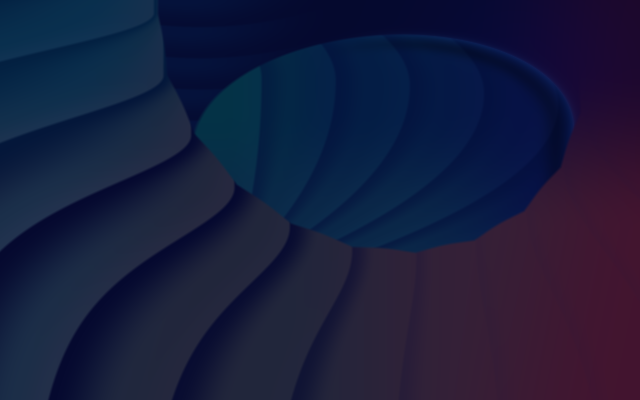
Write a Shadertoy shader that draws this background.

```glsl
const int RIDGES = 11;
const int BLADES = 5;
const float RIDGE_STEP = 0.297;              // angle between ridge tips
const float RIM_LAG = 0.157;                 // skew of the rim
const vec2 RIM_CENTER = vec2(0.927, 0.885);
const vec2 RIM_RADIUS = vec2(0.542, 0.527);
const vec2 MOUTH_CENTER = vec2(0.958, 0.656);
const vec2 MOUTH_RADIUS = vec2(0.476, 0.256);
const float MOUTH_TILT = 0.05;
const float EDGE = 0.0045;
const float BAND_SPACING = 0.078;

const vec3 TEAL = vec3(0.035, 0.185, 0.305);
const vec3 STEEL = vec3(0.105, 0.185, 0.290);
const vec3 SLATE = vec3(0.130, 0.148, 0.232);
const vec3 PLUM = vec3(0.205, 0.125, 0.215);
const vec3 WINE = vec3(0.260, 0.080, 0.185);
const vec3 NAVY = vec3(0.020, 0.035, 0.185);
const vec3 DEEP_TEAL = vec3(0.010, 0.125, 0.255);
const vec3 VIOLET = vec3(0.125, 0.085, 0.235);
const vec3 NIGHT = vec3(0.020, 0.035, 0.180);
const vec3 DUSK = vec3(0.105, 0.030, 0.155);
const vec3 BLADE_GREEN = vec3(0.015, 0.195, 0.275);
const vec3 BLADE_BLUE = vec3(0.015, 0.115, 0.270);
const vec3 BLADE_INDIGO = vec3(0.025, 0.065, 0.270);
const vec3 BLADE_FOOT = vec3(0.045, 0.160, 0.285);
const vec3 RIM_LIGHT = vec3(0.020, 0.060, 0.090);

// Ridge as x over y; the second value is its slope
vec2 ridge(float i, float y) {
    float angle = RIDGE_STEP * i;
    vec2 tip = RIM_CENTER - RIM_RADIUS * vec2(cos(angle), sin(angle - RIM_LAG));
    float sweep = 1.02 - 0.158 * i;
    float span = 0.156 + 0.0219 * i;
    float u = max(tip.y - y, 0.0) / span;
    float k = 1.0 + u * u;
    return vec2(tip.x - sweep * u * u / k, 2.0 * sweep * u / (k * k * span));
}

// Edge of an inner blade, in the same form
vec2 bladeEdge(float i, float y) {
    float v = 0.802 - 0.004 * i * i - y;
    float bend = v > 0.0 ? 0.29 + 0.82 * i : 4.3;
    return vec2(0.654 + 0.1854 * i - bend * v * v, 2.0 * bend * v);
}

float coverage(vec2 curve, float x) {
    return smoothstep(-EDGE, EDGE, (curve.x - x) / sqrt(1.0 + curve.y * curve.y));
}

float between(float a, float b, float x) {
    return clamp((x - a) / max(b - a, 0.02), 0.0, 1.0);
}

vec3 backdrop(vec2 p) {
    vec3 color = mix(NIGHT, DUSK, smoothstep(1.15, 1.6, p.x));
    color += vec3(0.01, 0.0, 0.05) * exp(-12.0 * dot(p - vec2(1.38, 0.8), p - vec2(1.38, 0.8)));
    float band = fract((p.y - 0.5 * pow(p.x - 0.5, 2.0)) / BAND_SPACING);
    float sheen = smoothstep(0.0, 0.8, band) * smoothstep(1.0, 0.9, band);
    float leftFade = 1.0 - smoothstep(0.45, 0.85, p.x);
    return color + vec3(0.0, 0.025, 0.035) * leftFade * (0.5 + sheen);
}

vec3 blades(vec2 p) {
    vec3 base = mix(BLADE_GREEN, BLADE_BLUE, smoothstep(0.55, 0.88, p.x));
    base = mix(base, BLADE_INDIGO, smoothstep(0.9, 1.4, p.x));
    base = mix(base, BLADE_FOOT, 0.85 * smoothstep(0.72, 0.45, p.y) * smoothstep(1.4, 0.95, p.x));
    vec3 color = base;
    for (int n = BLADES; n >= 0; n--) {
        float i = float(n);
        vec2 edge = bladeEdge(i, p.y);
        float t = between(bladeEdge(i - 1.0, p.y).x, edge.x, p.x);
        float shadow = n == 0 ? 0.0 : 0.5 * (1.0 - smoothstep(0.0, 0.45, t));
        vec3 blade = mix(base, vec3(0.01, 0.055, 0.23), shadow);
        blade += vec3(0.005, 0.012, 0.012) * smoothstep(0.5, 1.0, t);
        color = mix(color, blade, n == BLADES ? 1.0 : coverage(edge, p.x));
    }
    return color;
}

vec3 folds(vec2 p) {
    // Light and shadow colours across the folds
    vec3 lit = mix(TEAL, STEEL, smoothstep(0.9, 0.5, p.y));
    lit = mix(lit, SLATE, smoothstep(0.05, 0.6, p.x + 0.3 * (0.5 - p.y)));
    lit = mix(lit, PLUM, smoothstep(0.7, 1.2, p.x));
    lit = mix(lit, WINE, smoothstep(1.1, 1.6, p.x + 0.2 * (0.2 - p.y)));
    vec3 shade = mix(NAVY, DEEP_TEAL, smoothstep(0.4, 0.8, p.y - 0.4 * p.x));
    shade = mix(shade, VIOLET, smoothstep(0.75, 1.15, p.x));
    vec3 color = lit;
    for (int n = RIDGES; n >= 0; n--) {
        float i = float(n);
        vec2 edge = ridge(i, p.y);
        float t = between(ridge(i - 1.0, p.y).x, edge.x, p.x);
        float width = mix(0.75, 0.25, smoothstep(2.0, 8.0, i));
        float depth = 1.0 - 0.92 * smoothstep(4.0, 8.5, i);
        float shadow = depth * (1.0 - smoothstep(0.02, width, t));
        vec3 fold = mix(lit, shade, shadow);
        fold += vec3(0.025, 0.012, 0.018) * smoothstep(0.7, 1.0, t) * (1.0 - smoothstep(2.0, 6.0, i));
        color = mix(color, fold, n == RIDGES ? 1.0 : coverage(edge, p.x));
    }
    return color;
}

void mainImage(out vec4 fragColor, in vec2 fragCoord) {
    vec2 p = fragCoord / iResolution.y;
    p.x += 0.5 * (1.6 - iResolution.x / iResolution.y);
    vec3 back = backdrop(p);

    // Oval mouth lined with blades
    vec2 m = p - MOUTH_CENTER;
    m.y -= MOUTH_TILT * m.x;
    float mouth = length(vec2(m.x, max(m.y, 0.0)) / MOUTH_RADIUS) - 1.0;
    vec3 color = mix(back, blades(p), smoothstep(0.015, -0.015, mouth));
    float rimSide = smoothstep(0.75, 1.2, p.x);
    color *= 1.0 - 0.3 * rimSide * exp(-pow((mouth + 0.09) * 16.0, 2.0));
    color += RIM_LIGHT * rimSide * exp(-abs(mouth) * 45.0);

    // Scalloped front surface
    vec2 q = (RIM_CENTER - p) / RIM_RADIUS;
    q.y = (q.y + q.x * sin(RIM_LAG)) / cos(RIM_LAG);
    float lobe = sin(3.14159 * fract(atan(max(q.y, 0.0), q.x) / RIDGE_STEP));
    float rim = length(vec2(q.x, max(q.y, 0.0))) - 0.982 + 0.018 * lobe;
    float fade = smoothstep(0.42, 0.85, p.y) * smoothstep(1.1, 1.4, p.x);
    vec3 front = mix(folds(p), back, fade);
    color = mix(color, front, smoothstep(-0.009, 0.009, rim));

    fragColor = vec4(color, 1.0);
}
```
